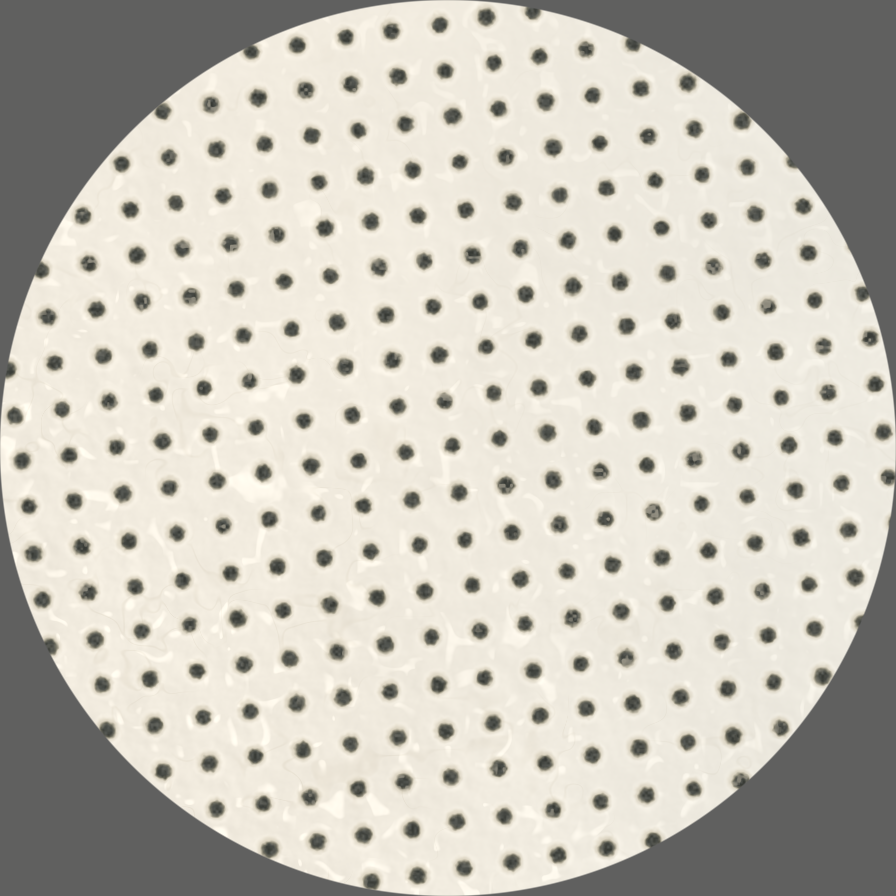
A three.js fragment shader for this texture:

```glsl
// Perforated cream leather inside a round window on a plain grey ground.
// A tilted lattice places one hole per cell; hashes vary each hole's place,
// size and tone, and noise gives the leather its relief, creases and flecks.

varying vec2 vUv;

// Layout, in canvas units
const vec2 STEP_ACROSS = vec2(0.05259, 0.00759);
const vec2 STEP_UP = vec2(-0.00745, 0.05150);
const vec2 LATTICE_ORIGIN = vec2(0.5046, 0.5018);
const float DISC_RADIUS = 0.5;
const float EDGE_SOFTNESS = 0.0012;
const float HOLE_RADIUS = 0.0092;
const float HOLE_JITTER = 0.0026;
const float SIZE_VARIATION = 0.12;

// Surface
const float RELIEF = 0.055;
const float CREASE_DEPTH = 0.022;
const float FLECK_STRENGTH = 0.045;
const float HALO_STRENGTH = 0.75;

// Colours
const vec3 GROUND = vec3(0.376, 0.376, 0.374);
const vec3 LEATHER = vec3(0.946, 0.922, 0.872);
const vec3 LEATHER_COOL = vec3(0.930, 0.916, 0.876);
const vec3 HALO = vec3(0.830, 0.795, 0.710);
const vec3 HOLE_RIM = vec3(0.530, 0.515, 0.440);
const vec3 HOLE_DARK = vec3(0.275, 0.285, 0.265);
const vec3 HOLE_GRIT = vec3(0.640, 0.620, 0.560);

float hash(vec2 p) {
  vec3 q = fract(vec3(p.xyx) * vec3(0.1031, 0.1030, 0.0973));
  q += dot(q, q.yzx + 33.33);
  return fract((q.x + q.y) * q.z);
}

float noise(vec2 p) {
  vec2 i = floor(p);
  vec2 f = fract(p);
  f = f * f * (3.0 - 2.0 * f);
  float low = mix(hash(i), hash(i + vec2(1.0, 0.0)), f.x);
  float high = mix(hash(i + vec2(0.0, 1.0)), hash(i + vec2(1.0)), f.x);
  return mix(low, high, f.y);
}

float fbm(vec2 p) {
  float sum = 0.0;
  float weight = 0.5;
  for (int k = 0; k < 4; k++) {
    sum += weight * noise(p);
    p = mat2(1.6, 1.2, -1.2, 1.6) * p + 17.3;
    weight *= 0.5;
  }
  return sum;
}

// Lattice coordinates: whole numbers fall on hole centres
vec2 toLattice(vec2 p) {
  vec2 d = p - LATTICE_ORIGIN;
  float det = STEP_ACROSS.x * STEP_UP.y - STEP_ACROSS.y * STEP_UP.x;
  return vec2(d.x * STEP_UP.y - d.y * STEP_UP.x,
              d.y * STEP_ACROSS.x - d.x * STEP_ACROSS.y) / det;
}

vec3 leather(vec2 p) {
  // Grain is crisper toward the lower left
  float crisp = mix(1.5, 0.65, smoothstep(0.2, 1.5, p.x + p.y));
  vec3 color = mix(LEATHER, LEATHER_COOL, smoothstep(0.3, 1.0, p.x));
  color += 0.03 * (fbm(p * 7.0 + 3.0) - 0.47);

  // Side-lit relief
  vec2 g = p * 42.0 + 50.0;
  float slope = fbm(g) - fbm(g + vec2(0.22, 0.16));
  color += RELIEF * crisp * slope;

  // Fine creases along warped contour lines
  vec2 warp = vec2(noise(p * 34.0), noise(p * 34.0 + 40.0));
  float contour = abs(noise(p * 28.0 + warp * 1.8 + 90.0) - 0.5);
  float crease = 1.0 - smoothstep(0.0, 0.06, contour);
  crease *= smoothstep(0.4, 0.75, noise(p * 16.0 + 8.0));
  color -= CREASE_DEPTH * crisp * crease * vec3(0.8, 0.9, 1.1);

  // Pale glints on the raised grain
  float fleck = smoothstep(0.74, 0.95, noise(p * 78.0 + warp * 2.0 + 120.0));
  return color + FLECK_STRENGTH * crisp * fleck;
}

vec3 perforate(vec3 color, vec2 p) {
  vec2 cell = floor(toLattice(p) + 0.5);
  vec2 seed = cell + 60.0;
  vec2 center = LATTICE_ORIGIN + cell.x * STEP_ACROSS + cell.y * STEP_UP;
  center += HOLE_JITTER * (vec2(hash(seed), hash(seed + 31.7)) - 0.5);
  float size = HOLE_RADIUS * (1.0 + SIZE_VARIATION * (hash(seed + 71.3) - 0.5));
  vec2 offset = (p - center) / size;
  float r = length(offset) + 0.22 * (noise(p * 260.0) - 0.5);

  // Pressed rim: warm shade with a lit far side
  float halo = 1.0 - smoothstep(0.85, 1.75, r + 0.10 * dot(offset, vec2(0.7, -0.7)));
  color = mix(color, HALO, HALO_STRENGTH * halo);
  float lip = smoothstep(1.2, 1.6, r) * (1.0 - smoothstep(1.6, 2.2, r));
  color += 0.018 * lip;

  // Dark bore with fibrous grit, paler in a few holes
  float wear = 0.15 + 0.65 * smoothstep(0.72, 1.0, hash(seed + 113.9));
  vec3 bore = mix(HOLE_DARK, HOLE_RIM, smoothstep(0.45, 1.10, r));
  bore += 0.13 * (noise(p * 330.0 + 20.0) - 0.5);
  bore = mix(bore, HOLE_GRIT, wear * smoothstep(0.45, 0.85, noise(p * 240.0 + 75.0)));
  return mix(color, bore, 1.0 - smoothstep(0.78, 1.20, r));
}

void main() {
  vec3 sheet = perforate(leather(vUv), vUv);
  float edge = length(vUv - 0.5) - DISC_RADIUS;
  float disc = 1.0 - smoothstep(-EDGE_SOFTNESS, EDGE_SOFTNESS, edge);
  gl_FragColor = vec4(mix(GROUND, sheet, disc), 1.0);
}
```
